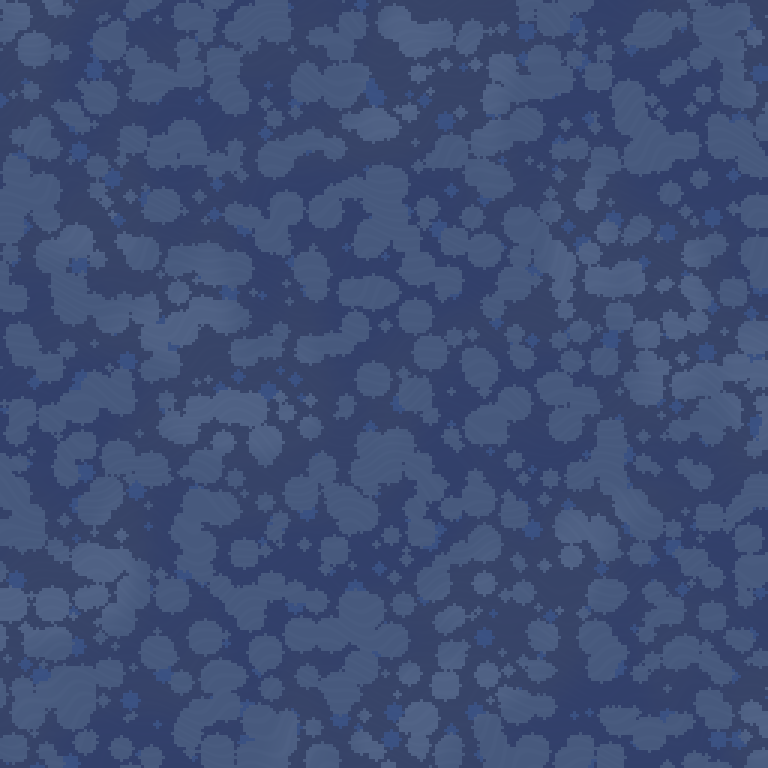
A WebGL 1 fragment shader for this texture:

```glsl
precision highp float;
// Stepped discs and diamonds of pale slate scattered over a dark navy ground.

uniform vec2 u_resolution;

const float GRID = 256.0;          // blocks along the canvas height
const float DISC_CELL = 12.8;      // spacing of pale discs, in blocks
const float DISC_MAX = 6.0;        // largest pale disc radius, in blocks
const float FLECK_CELL = 16.0;     // spacing of blue flecks, in blocks
const float FLECK_MAX = 3.0;       // largest blue fleck radius, in blocks
const float RIPPLE_COUNT = 62.0;   // faint wavy lines along the height
const float RIPPLE_GAIN = 0.009;   // strength of those lines

const vec3 NAVY_COOL = vec3(0.196, 0.250, 0.418);
const vec3 NAVY_WARM = vec3(0.218, 0.267, 0.408);
const vec3 SLATE = vec3(0.280, 0.352, 0.492);
const vec3 SLATE_LIGHT = vec3(0.312, 0.382, 0.520);
const vec3 BLUE = vec3(0.230, 0.318, 0.510);

float hash(vec2 p) {
  return fract(sin(dot(p, vec2(127.1, 311.7))) * 43758.547);
}

// 1 where a block lies in a scattered disc with whole-block centre and radius
float scatter(vec2 block, float cellSize, float maxRadius, float seed) {
  vec2 home = floor(block / cellSize);
  float hit = 0.0;
  for (int j = -1; j <= 1; j++) {
    for (int i = -1; i <= 1; i++) {
      vec2 cell = home + vec2(float(i), float(j));
      vec2 key = cell + seed;
      vec2 jitter = vec2(hash(key), hash(key + 41.3));
      vec2 offset = block - floor((cell + jitter) * cellSize);
      float radius = floor(1.0 + maxRadius * hash(key + 87.9));
      hit = max(hit, step(dot(offset, offset), radius * radius + 0.1));
    }
  }
  return hit;
}

// Broad uneven tint from layered sines, about -1 to 1
float broadTint(vec2 p) {
  float a = sin(p.x * 11.0 + 2.0 * sin(p.y * 7.0 + 1.0));
  float b = sin(p.y * 15.0 + 1.7 * sin(p.x * 9.0 + 4.0));
  float c = sin((p.x - p.y) * 27.0 + 2.0 * sin((p.x + p.y) * 13.0));
  return 0.4 * a + 0.35 * b + 0.25 * c;
}

// Thin winding lines, mostly level
float ripples(vec2 p) {
  float bend = 1.3 * sin(p.x * 23.0 + 3.0 * sin(p.y * 9.0))
             + 0.5 * sin(p.x * 71.0 + p.y * 31.0);
  float wave = sin(6.2832 * (p.y * RIPPLE_COUNT + bend));
  return smoothstep(0.1, 1.0, wave) - 0.25;
}

vec3 shade(vec2 p) {
  vec2 block = floor(p * GRID);
  float tint = broadTint(p);
  float pale = max(scatter(block, DISC_CELL, DISC_MAX, 5.0),
                   scatter(block, DISC_CELL, DISC_MAX, 173.0));
  float fleck = scatter(block, FLECK_CELL, FLECK_MAX, 311.0);

  vec3 color = mix(NAVY_COOL, NAVY_WARM, smoothstep(-0.6, 0.5, tint));
  color = mix(color, BLUE, fleck);
  color = mix(color, mix(SLATE, SLATE_LIGHT, smoothstep(0.1, 0.7, tint)), pale);
  return color + RIPPLE_GAIN * ripples(p) * mix(0.35, 1.0, pale);
}

void main() {
  // Four samples per pixel smooth the block edges at any size
  vec3 sum = vec3(0.0);
  for (int j = 0; j < 2; j++) {
    for (int i = 0; i < 2; i++) {
      vec2 shift = 0.5 * vec2(float(i), float(j)) - 0.25;
      sum += shade((gl_FragCoord.xy + shift) / u_resolution.y);
    }
  }
  gl_FragColor = vec4(sum * 0.25, 1.0);
}
```
